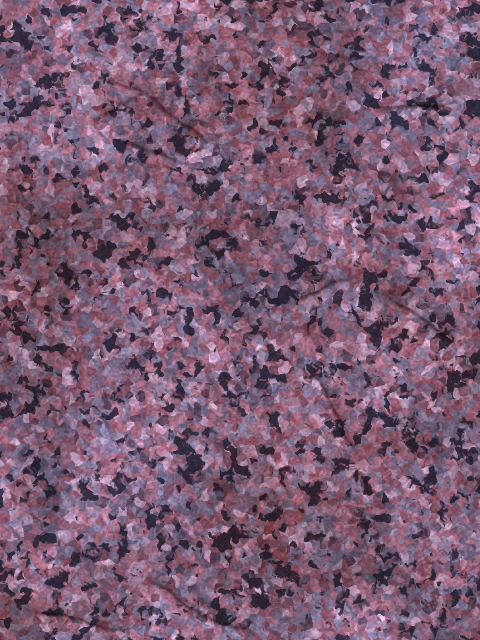
Give the GLSL for this texture, as a WebGL 2 fragment shader.

```glsl
#version 300 es
precision highp float;

uniform vec2 u_resolution;
out vec4 fragColor;

const vec3 SALMON = vec3(0.61, 0.39, 0.465);
const vec3 DUSK = vec3(0.38, 0.33, 0.43);
const vec3 BRICK = vec3(0.48, 0.265, 0.315);
const vec3 STEEL = vec3(0.48, 0.44, 0.56);
const vec3 UMBER = vec3(0.23, 0.16, 0.22);
const vec3 LILAC = vec3(0.74, 0.60, 0.71);
const vec3 MICA = vec3(0.13, 0.105, 0.16);

float hash(vec2 p) {
    return fract(sin(dot(p, vec2(127.1, 311.7))) * 43758.5);
}

vec2 hash2(vec2 p) {
    return vec2(hash(p), hash(p + vec2(37.3, 17.9)));
}

float valueNoise(vec2 p) {
    vec2 cell = floor(p);
    vec2 f = fract(p);
    f = f * f * (3.0 - 2.0 * f);
    float low = mix(hash(cell), hash(cell + vec2(1.0, 0.0)), f.x);
    float high = mix(hash(cell + vec2(0.0, 1.0)), hash(cell + 1.0), f.x);
    return mix(low, high, f.y);
}

float fbm(vec2 p) {
    float sum = 0.0;
    float weight = 0.533;
    for (int i = 0; i < 4; i++) {
        sum += weight * valueNoise(p);
        p = mat2(1.6, 1.2, -1.2, 1.6) * p + 11.7;
        weight *= 0.5;
    }
    return sum;
}

// Chooses a mineral according to its share of the stone
vec3 mineral(float pick) {
    if (pick < 0.27) return SALMON;
    if (pick < 0.45) return DUSK;
    if (pick < 0.65) return BRICK;
    if (pick < 0.83) return STEEL;
    if (pick < 0.88) return UMBER;
    return LILAC;
}

// Soft-edged cellular grains
vec3 grains(vec2 p, float sharpness) {
    vec2 cell = floor(p);
    vec3 sum = vec3(0.0);
    float total = 0.0;
    for (int y = -1; y <= 1; y++) {
        for (int x = -1; x <= 1; x++) {
            vec2 id = cell + vec2(x, y);
            vec2 d = id + hash2(id) - p;
            float weight = exp(-sharpness * dot(d, d));
            float tone = 0.88 + 0.24 * hash(id + 71.3);
            sum += weight * tone * mineral(hash(id + 5.1));
            total += weight;
        }
    }
    return sum / max(total, 1e-12);
}

// Shadow of short, wavering cracks scattered over the slab
float creases(vec2 p, float aspect) {
    float shadow = 0.0;
    float wobble = 0.035 * (fbm(p * 13.0) - 0.5);
    for (int i = 0; i < 9; i++) {
        vec2 seed = vec2(float(i), 4.7);
        vec2 center = hash2(seed) * vec2(aspect, 1.0);
        float angle = mix(-1.1, 0.5, hash(seed + 9.2));
        vec2 along = vec2(cos(angle), sin(angle));
        vec2 d = p - center;
        float across = dot(d, vec2(-along.y, along.x)) + wobble;
        float extent = mix(0.06, 0.14, hash(seed + 3.3));
        float ends = 1.0 - smoothstep(0.4 * extent, extent, abs(dot(d, along)));
        float groove = exp(-pow(across / 0.004, 2.0));
        float slope = 0.45 * exp(-abs(across) / 0.02) * step(0.0, across);
        shadow = max(shadow, ends * max(groove, slope));
    }
    return shadow;
}

void main() {
    vec2 p = gl_FragCoord.xy / u_resolution.y;
    float aspect = u_resolution.x / u_resolution.y;

    // Ragged grains with smaller chips between them
    vec2 warp = vec2(valueNoise(p * 130.0), valueNoise(p * 130.0 + 43.0)) - 0.5;
    vec2 q = p + 0.008 * warp;
    vec3 color = mix(grains(q * 82.0, 22.0), grains(q * 160.0 + 19.0, 16.0), 0.36);

    // Black mica gathered in loose clusters
    float cluster = valueNoise(p * 32.0 + 8.0) - 0.5;
    float flakes = fbm(q * 68.0 + 27.0) + 0.14 * cluster;
    color = mix(color, MICA, 0.88 * smoothstep(0.59, 0.70, flakes));

    // Fine crystalline sparkle
    float sparkle = valueNoise(p * 310.0) - 0.5;
    color *= 1.0 + 0.28 * sparkle;

    // Uneven surface, warm hollows and cool sheen
    float relief = fbm(p * vec2(13.0, 9.0) + 3.0) - 0.5;
    float sheen = fbm(p * 4.5 + 14.0) - 0.5;
    vec2 offset = p - vec2(0.5 * aspect, 0.45);
    float cool = sheen + 0.5 * dot(offset, offset) - 0.06;
    color *= 1.0 + 0.55 * relief + 0.4 * cool;
    color += cool * vec3(-0.02, 0.06, 0.12) + vec3(0.005, 0.008, 0.012);
    color *= 1.0 - creases(p, aspect) * vec3(0.42, 0.48, 0.48);

    fragColor = vec4(clamp(color, 0.0, 1.0), 1.0);
}
```
